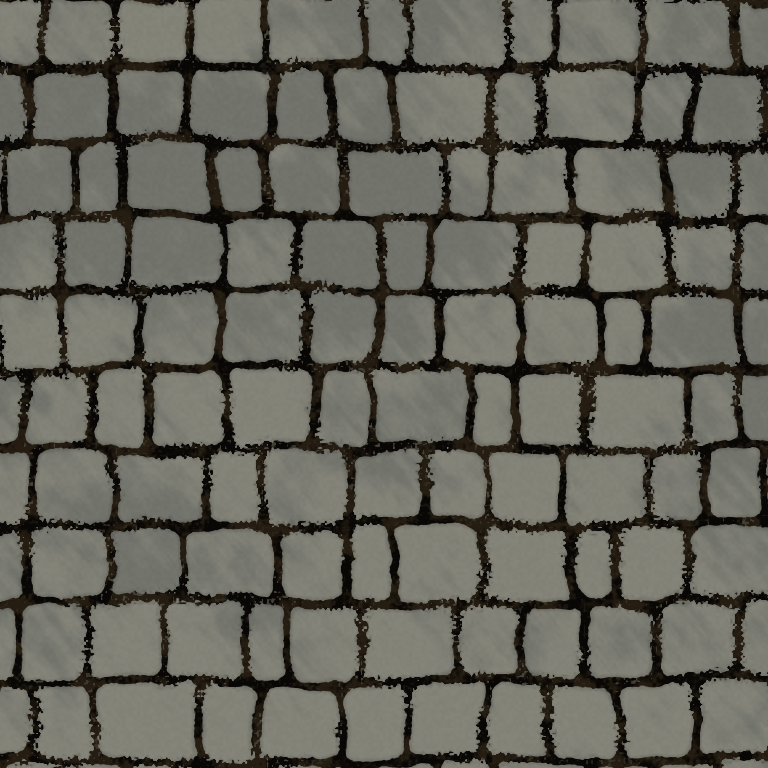
This texture is drawn by a Shadertoy shader. Its source:

```glsl
#define COLUMNS 10.4
#define ROW_CURVE vec3(0.04, 10.65, -0.6)
#define JOINT_JITTER 0.5
#define JOINT_TILT 0.14
#define HALF_GAP 0.0053
#define CORNER_RADIUS 0.013
#define EDGE_GRIT 0.0085
#define STONE_WARM vec3(0.515, 0.513, 0.472)
#define STONE_COOL vec3(0.445, 0.452, 0.422)
#define SOIL_BLACK vec3(0.035, 0.027, 0.018)
#define SOIL_BROWN vec3(0.145, 0.112, 0.068)
#define SAND vec3(0.30, 0.28, 0.235)

float hash(vec2 p) {
    vec3 q = fract(vec3(p.xyx) * 0.1031);
    q += dot(q, q.yzx + 33.33);
    return fract((q.x + q.y) * q.z);
}

float noise(vec2 p) {
    vec2 cell = floor(p), f = fract(p);
    f = f * f * (3.0 - 2.0 * f);
    return mix(mix(hash(cell), hash(cell + vec2(1, 0)), f.x),
               mix(hash(cell + vec2(0, 1)), hash(cell + vec2(1, 1)), f.x), f.y);
}

float fbm(vec2 p) {
    float sum = 0.0, weight = 0.5;
    for (int i = 0; i < 4; i++) {
        sum += weight * noise(p);
        p = mat2(1.6, 1.2, -1.2, 1.6) * p + 7.3;
        weight *= 0.5;
    }
    return sum / 0.9375;
}

// Uneven, slightly leaning position of a vertical joint within a row
float jointAt(float index, float row, float height) {
    vec2 id = vec2(index, row);
    return index + JOINT_JITTER * (hash(id + 11.0) - 0.5)
                 + JOINT_TILT * (hash(id + 47.0) - 0.5) * (height - 0.5);
}

// Signed distance to the stone around p, negative inside; also yields its id
float stoneDistance(vec2 p, out vec2 id) {
    // Rows counted from the top, growing taller toward the bottom
    float depth = 1.0 - p.y;
    float rowPos = ROW_CURVE.x + depth * (ROW_CURVE.y + depth * ROW_CURVE.z);
    float rowHeight = 1.0 / (ROW_CURVE.y + 2.0 * ROW_CURVE.z * depth);
    float row = floor(rowPos), height = fract(rowPos);

    float u = p.x * COLUMNS + hash(vec2(row, 5.0)) + 20.0;
    float column = floor(u);
    if (u < jointAt(column, row, height)) column -= 1.0;
    else if (u > jointAt(column + 1.0, row, height)) column += 1.0;
    float left = jointAt(column, row, height);
    float right = jointAt(column + 1.0, row, height);
    id = vec2(column, row);

    // Rounded box with its own gap widths
    vec2 local = vec2((u - 0.5 * (left + right)) / COLUMNS, (height - 0.5) * rowHeight);
    vec2 gap = HALF_GAP * (0.65 + 0.7 * vec2(hash(id + 71.0), hash(id + 93.0)));
    vec2 halfSize = 0.5 * vec2((right - left) / COLUMNS, rowHeight) - gap;
    vec2 q = abs(local) - halfSize + CORNER_RADIUS;
    return length(max(q, 0.0)) + min(max(q.x, q.y), 0.0) - CORNER_RADIUS;
}

vec3 stoneColor(vec2 p, vec2 id) {
    vec2 along = mat2(0.77, 0.64, -0.64, 0.77) * vec2(p.x, -p.y);
    vec2 shift = 9.0 * vec2(hash(id + 3.0), hash(id + 29.0));
    float clouds = fbm(p * 4.0 + 2.0);
    float blotches = fbm(p * 22.0 + shift);
    float streaks = fbm(along * vec2(90.0, 18.0) + shift);
    float tone = 0.55 + 1.5 * (clouds - 0.5) + 0.8 * (blotches - 0.5)
               + 0.6 * (streaks - 0.5) + 0.35 * (hash(id) - 0.5) + 0.35 * (0.5 - p.y);
    vec3 color = mix(STONE_COOL, STONE_WARM, smoothstep(0.2, 0.85, tone));
    return color + 0.02 * (noise(p * 260.0) - 0.5);
}

vec3 soilColor(vec2 p) {
    float patches = fbm(p * 38.0 + 4.0);
    float grain = noise(p * 230.0);
    vec3 color = mix(SOIL_BLACK, SOIL_BROWN, smoothstep(0.38, 0.66, patches + 0.25 * (grain - 0.5)));
    float sandy = smoothstep(0.45, 0.75, noise(p * 17.0 + 8.0));
    return mix(color, SAND, smoothstep(0.7, 0.88, noise(p * 310.0 + 5.0)) * (0.2 + 0.7 * sandy));
}

void mainImage(out vec4 fragColor, in vec2 fragCoord) {
    vec2 p = fragCoord / iResolution.y;

    // Wavy courses and chipped outlines
    vec2 bent = p;
    bent.y += 0.014 * (noise(p * 5.0) - 0.5);
    bent += 0.010 * (vec2(noise(p * 19.0), noise(p * 19.0 + 40.0)) - 0.5);
    bent += 0.005 * (vec2(noise(p * 62.0), noise(p * 62.0 + 40.0)) - 0.5);

    vec2 id;
    float d = stoneDistance(bent, id);

    // Crumbs and pits gathered in patches along the rims
    float crumbling = smoothstep(0.35, 0.8, noise(p * 21.0 + 15.0));
    d += EDGE_GRIT * (0.2 + crumbling) * (noise(p * 290.0) - 0.5);

    float soft = max(0.0009, 0.7 / iResolution.y);
    float joint = smoothstep(-soft, soft, d);
    vec3 stone = stoneColor(p, id) * (1.0 - 0.12 * smoothstep(-0.006, 0.0, d));
    fragColor = vec4(mix(stone, soilColor(p), joint), 1.0);
}
```
